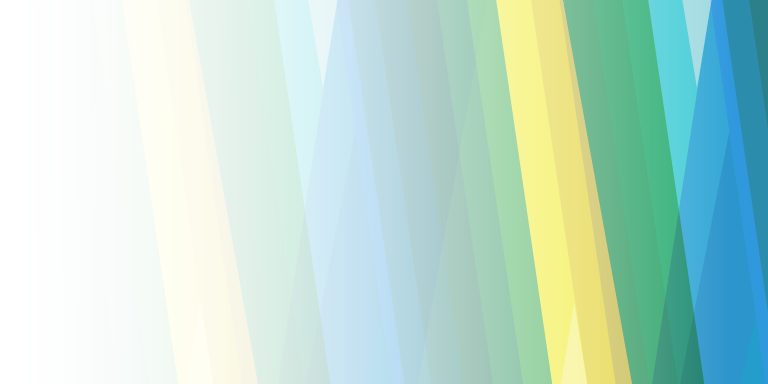
Write a Shadertoy shader that draws this background.

```glsl
// Slanted translucent colour bands, repeated across the canvas and fading to white at the left.
#define PERIOD 0.974      // width of one set of bands, in canvas heights
#define START 1.292       // where the right-hand set begins on the top edge
#define SLANT 0.146       // sideways drift of the bands from top to bottom
#define COUNTER 0.154     // opposite drift of the crossing sheets
#define FADE_WIDTH 1.9    // distance over which the white veil clears
#define FADE_POWER 1.8    // how late the veil clears
#define SHEET_TINT vec3(0.75, 0.82, 1.0)
#define DEEP_TINT vec3(0.86, 0.89, 0.95)

const int BANDS = 13;

// Left edge of each band, measured along the top of a set.
const float bandEdge[BANDS] = float[](
    0.0, 0.091, 0.174, 0.253, 0.328, 0.396, 0.557,
    0.589, 0.659, 0.742, 0.82, 0.898, PERIOD);

const vec3 bandColor[BANDS] = vec3[](
    vec3(0.95, 0.93, 0.25), vec3(0.89, 0.83, 0.24),   // yellows
    vec3(0.19, 0.60, 0.38), vec3(0.16, 0.63, 0.40),   // greens
    vec3(0.15, 0.67, 0.44),
    vec3(0.27, 0.80, 0.84), vec3(0.19, 0.60, 0.87),   // cyan, blue sliver
    vec3(0.17, 0.55, 0.67), vec3(0.17, 0.50, 0.54),   // teals
    vec3(0.20, 0.49, 0.44),
    vec3(0.22, 0.58, 0.44), vec3(0.30, 0.69, 0.39),   // closing greens
    vec3(0.95, 0.93, 0.25));

// Smooth step about one pixel wide, positive side covered.
float cover(float d) {
    return clamp(d * iResolution.y + 0.5, 0.0, 1.0);
}

// Triangle on the top or bottom edge: depth runs inward from its base.
float wedge(float x, float depth, float halfWidth, float height) {
    return cover(halfWidth * (1.0 - depth / height) - abs(x));
}

void mainImage(out vec4 fragColor, in vec2 fragCoord) {
    vec2 p = fragCoord / iResolution.xy * vec2(2.0, 1.0);
    float down = 1.0 - p.y;

    // Local position within the repeated set; s follows the slant.
    float along = p.x - START - SLANT * down;
    float s = mod(along, PERIOD);
    float x = s + SLANT * down;

    // Stacked bands
    vec3 color = bandColor[BANDS - 2];
    for (int i = 0; i < BANDS; i++) {
        color = mix(color, bandColor[i], cover(s - bandEdge[i]));
    }

    // Tan wedge that widens beside the yellow
    float tan1 = cover(s - 0.165) * cover(0.174 + 0.034 * down - s);
    color = mix(color, vec3(0.78, 0.73, 0.30), tan1);

    // Crossing sheets over the green and cyan bands
    float within = cover(0.557 - s);
    float sheet = cover(x + COUNTER * down - 0.56) * within;
    float deep = cover(x + 0.195 * down - 0.674) * within;
    float lift = cover(x + 0.226 * down - 0.862) * within;
    color *= mix(vec3(1.0), SHEET_TINT, sheet);
    color *= mix(vec3(1.0), DEEP_TINT, deep);
    color = mix(color, vec3(0.10, 0.66, 0.80), 0.4 * lift);

    // Lighter sheet over the closing greens
    float pale = cover(x + 0.18 * down - 0.95) * cover(s - 0.589);
    color = mix(color, vec3(0.45, 0.78, 0.42), 0.18 * pale);

    // Pale points hanging from the top and rising from the bottom
    float topPoint = wedge(x - 0.523, down, 0.038, 0.229);
    float lowPoint = wedge(x - 0.203, p.y, 0.034, 0.211);
    color = mix(color, vec3(0.78, 0.88, 0.90), 0.7 * topPoint);
    color = mix(color, vec3(0.98, 0.96, 0.72), 0.55 * lowPoint);

    // White veil clearing toward the right
    float strength = pow(clamp(p.x / FADE_WIDTH, 0.0, 1.0), FADE_POWER);
    fragColor = vec4(mix(vec3(1.0), color, strength), 1.0);
}
```
